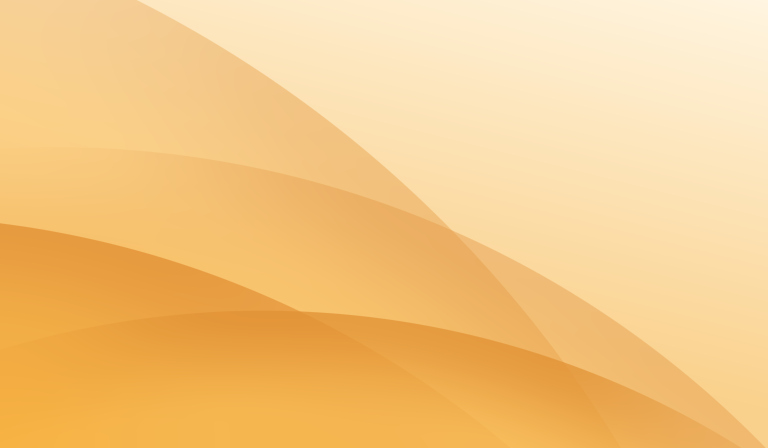
Give the GLSL for this background, as a Shadertoy shader.

```glsl
// Warm amber background: four large translucent discs overlap at the lower left
// of a pale diagonal gradient. Each disc is darkest along its rim and fades to a
// lighter gold inside; its rim strength also varies across the canvas.

const float RIGHT_SIDE = 1.718; // canvas width in units of its height

const vec3 CREAM = vec3(1.0, 0.96, 0.88);
const vec3 APRICOT = vec3(0.98, 0.82, 0.55);
const vec3 CORNER_GOLD = vec3(0.975, 0.70, 0.25);

struct Disc {
    vec2 center;
    float radius;
    float fadeDepth;   // distance from rim to full inner colour
    vec3 rimColor;
    vec3 innerColor;
    vec3 rimAlpha;     // opacity at the left, middle and right
    vec2 ramp;         // where the middle opacity starts and ends
    float innerAlpha;
};

// Pale gradient rising towards the upper right corner
vec3 backdrop(vec2 uv) {
    float light = dot(uv, vec2(0.3, 0.7));
    return mix(APRICOT, CREAM, clamp((light - 0.36) / 0.64, 0.0, 1.0));
}

// Opacity along the rim, blended from left to middle to right
float rimStrength(float x, vec3 alpha, vec2 ramp) {
    float a = mix(alpha.x, alpha.y, smoothstep(0.0, ramp.x, x));
    return mix(a, alpha.z, smoothstep(ramp.y, RIGHT_SIDE, x));
}

// Lay one shaded disc over the colour below it
vec3 addDisc(vec3 below, vec2 p, Disc disc, float pixel) {
    float depth = disc.radius - distance(p, disc.center);
    float coverage = smoothstep(-0.75 * pixel, 0.75 * pixel, depth);
    float inner = smoothstep(0.0, disc.fadeDepth, depth);
    vec3 tint = mix(disc.rimColor, disc.innerColor, inner);
    float alpha = mix(rimStrength(p.x, disc.rimAlpha, disc.ramp),
                      disc.innerAlpha, inner);
    return mix(below, tint, alpha * coverage);
}

void mainImage(out vec4 fragColor, in vec2 fragCoord) {
    vec2 uv = fragCoord / iResolution.xy;
    vec2 p = fragCoord / iResolution.y;
    p.x = uv.x * RIGHT_SIDE;
    float pixel = 1.0 / iResolution.y;

    // Discs from back to front
    Disc steep = Disc(vec2(-0.895, -1.387), 2.672, 0.38,
        vec3(0.90, 0.62, 0.28), vec3(0.98, 0.75, 0.36),
        vec3(0.30, 0.45, 0.45), vec2(0.75, 1.5), 0.38);
    Disc broad = Disc(vec2(0.122, -1.549), 2.2205, 0.30,
        vec3(0.89, 0.60, 0.28), vec3(0.965, 0.72, 0.34),
        vec3(0.04, 0.45, 0.43), vec2(0.90, 1.4), 0.35);
    Disc left = Disc(vec2(-0.271, -1.6655), 2.184, 0.28,
        vec3(0.88, 0.55, 0.19), vec3(0.925, 0.64, 0.23),
        vec3(0.75, 0.75, 0.0), vec2(0.30, 0.3), 0.72);
    Disc front = Disc(vec2(0.588, -1.717), 2.0235, 0.25,
        vec3(0.885, 0.575, 0.21), vec3(0.975, 0.735, 0.33),
        vec3(0.25, 0.80, 0.25), vec2(0.60, 1.2), 0.65);

    vec3 color = backdrop(uv);
    color = addDisc(color, p, steep, pixel);
    color = addDisc(color, p, broad, pixel);
    color = addDisc(color, p, left, pixel);
    color = addDisc(color, p, front, pixel);

    // Saturated glow in the lower left corner
    float glow = 0.7 * exp(-12.0 * dot(p, p));
    color = mix(color, CORNER_GOLD, glow);

    fragColor = vec4(color, 1.0);
}
```
